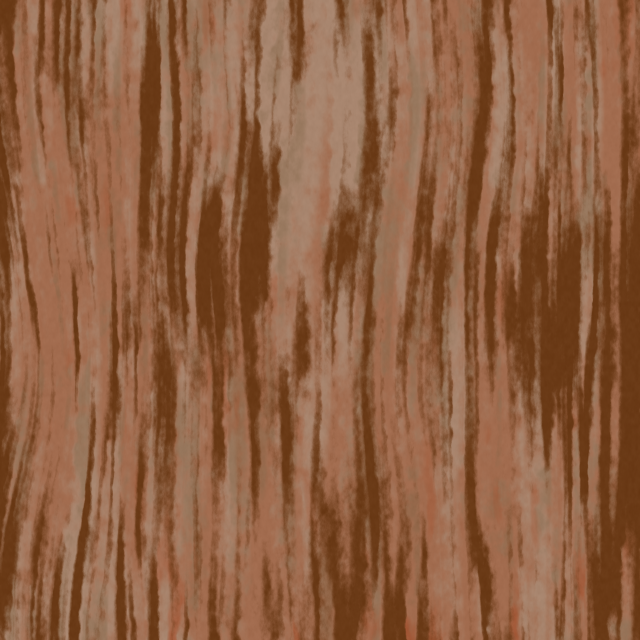
A WebGL 1 fragment shader for this texture:

```glsl
precision highp float;

// Weathered, brushed fibres: pale and pink vertical strands over dark brown.
// Column noise with a random phase per strand makes the grain, overlapping
// brush strokes add round tips, and fine mottling roughens every edge.

uniform vec2 u_resolution;

const vec3 DARK_BROWN = vec3(0.415, 0.225, 0.085);
const vec3 PINK_CLAY = vec3(0.635, 0.422, 0.308);
const vec3 PALE_CLAY = vec3(0.660, 0.525, 0.435);
const vec3 OLIVE_GREY = vec3(0.500, 0.390, 0.270);
const vec3 RUST = vec3(0.640, 0.300, 0.160);

float hash(vec2 p) {
  vec3 q = fract(vec3(p.xyx) * 0.1031);
  q += dot(q, q.yzx + 33.33);
  return fract((q.x + q.y) * q.z);
}

float noise(vec2 p) {
  vec2 cell = floor(p);
  vec2 f = fract(p);
  f = f * f * (3.0 - 2.0 * f);
  float low = mix(hash(cell), hash(cell + vec2(1.0, 0.0)), f.x);
  float high = mix(hash(cell + vec2(0.0, 1.0)), hash(cell + 1.0), f.x);
  return mix(low, high, f.y);
}

float fbm(vec2 p) {
  float sum = 0.0;
  float weight = 0.533;
  for (int i = 0; i < 4; i++) {
    sum += weight * noise(p);
    p = mat2(1.6, 1.2, -1.2, 1.6) * p + 17.3;
    weight *= 0.5;
  }
  return sum;
}

// One strand: smooth noise along y, shifted by a phase of its own.
float strand(float column, float y, float seed) {
  float t = y + 20.0 * hash(vec2(column, seed));
  float row = floor(t);
  float f = fract(t);
  f = f * f * (3.0 - 2.0 * f);
  return mix(hash(vec2(column, row + seed)), hash(vec2(column, row + 1.0 + seed)), f);
}

// Neighbouring strands blended across x.
float grain(vec2 p, float seed) {
  float column = floor(p.x);
  float f = smoothstep(0.1, 0.9, fract(p.x));
  return mix(strand(column, p.y, seed), strand(column + 1.0, p.y, seed), f);
}

// Long brush mark with soft sides, a round top and a fading tail.
float stroke(vec2 p, vec2 count, float seed) {
  vec2 q = p * count;
  float column = floor(q.x);
  q.y += 0.6 * hash(vec2(column, seed)) + noise(vec2(column * 0.2, seed));
  vec2 id = vec2(column, floor(q.y) + seed);
  vec2 f = fract(q);
  float halfWidth = mix(0.26, 0.46, hash(id + 7.0));
  float side = abs(f.x - 0.5);
  float tip = 0.96 - 0.3 * side * side;
  float ends = smoothstep(0.0, 0.35, f.y) * (1.0 - smoothstep(tip - 0.06, tip, f.y));
  return ends * (1.0 - smoothstep(halfWidth - 0.16, halfWidth + 0.04, side));
}

// Bends the straight strands into slow waves.
vec2 sway(vec2 uv) {
  float bend = 0.08 * (noise(uv * vec2(3.0, 2.2) + 4.0) - 0.5);
  bend += 0.016 * (noise(uv * vec2(14.0, 5.0) + 9.0) - 0.5);
  return uv + vec2(bend, 0.0);
}

void main() {
  vec2 uv = gl_FragCoord.xy / u_resolution;
  float mottle = fbm(uv * vec2(75.0, 50.0));
  float grit = fbm(uv * vec2(190.0, 120.0) + 31.0);
  vec2 p = sway(uv);
  p.x += 0.006 * (mottle - 0.5);

  // Paint thickness: coarse and fine grain, broad patches, rough edges.
  float patches = noise(p * vec2(8.0, 3.5) + 50.0);
  float thickness = 0.50 * grain(p * vec2(58.0, 4.5), 3.0);
  thickness += 0.25 * grain(p * vec2(125.0, 9.0), 41.0);
  thickness += 0.25 * patches + 0.14 * mottle + 0.10 * grit;
  float marks = 0.5 * stroke(p, vec2(38.0, 2.1), 11.0);
  marks += 0.5 * stroke(p + 0.37, vec2(47.0, 2.9), 67.0);
  thickness += 0.15 * (marks - 0.45);
  float border = min(uv.x, 1.0 - uv.x);
  thickness -= 0.20 * (1.0 - smoothstep(0.0, 0.045, border));
  float cover = smoothstep(0.40, 0.69, thickness);

  // Paint colour: pink to pale, varied by strand and by area.
  float tint = 0.33 * grain(p * vec2(42.0, 2.5), 83.0);
  tint += 0.35 * noise(p * vec2(6.0, 2.6) + 20.0) + 0.32 * mottle;
  tint += 0.10 * (marks - 0.45);
  vec3 paint = mix(PINK_CLAY, PALE_CLAY, smoothstep(0.36, 0.70, tint));

  // Olive shadows beside strands and sparse rust, denser near the bottom.
  float olive = smoothstep(0.54, 0.80, grain(p * vec2(70.0, 6.0), 29.0) * 0.6 + mottle * 0.4);
  paint = mix(paint, OLIVE_GREY, 0.40 * olive);
  float rust = smoothstep(0.60, 0.82, fbm(p * vec2(34.0, 9.0) + 73.0));
  rust *= mix(0.70, 0.30, smoothstep(0.0, 0.22, uv.y));
  paint = mix(paint, RUST, rust);

  vec3 color = mix(DARK_BROWN, paint, cover);
  color += 0.035 * (grit - 0.5);
  gl_FragColor = vec4(color, 1.0);
}
```
